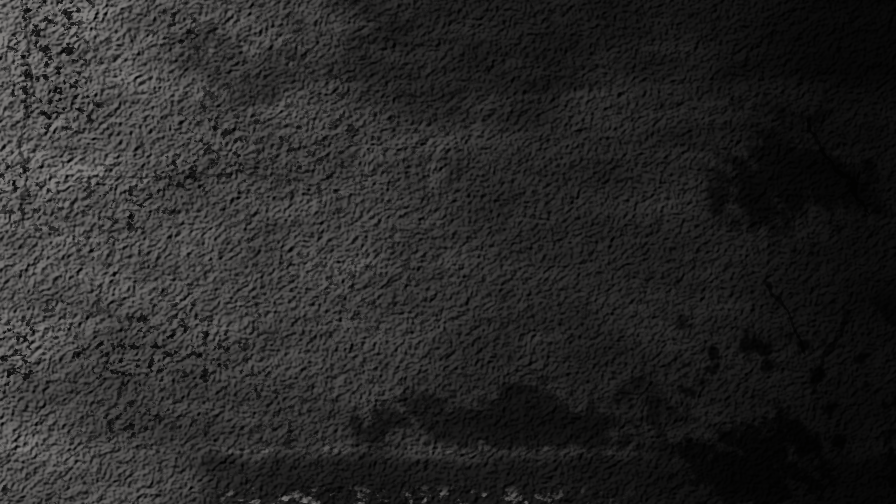
Give the GLSL for this texture, as a WebGL 1 fragment shader.

```glsl
precision highp float;
// Dark rough plaster wall, lit from the left and fading to black on the right.
// Warped gradient noise forms a height field shaded by its slope; broad noise,
// ragged spots and thin segments add stains, pits, cracks and a crumbling rim.
uniform vec2 u_resolution;

vec2 gradientAt(vec2 cell) {
  vec3 h = fract(cell.xyx * vec3(0.1031, 0.1030, 0.0973));
  h += dot(h, h.yzx + 33.33);
  float angle = 6.2832 * fract((h.x + h.y) * h.z);
  return vec2(cos(angle), sin(angle));
}

float noise(vec2 p) {
  vec2 i = floor(p), f = fract(p);
  vec2 w = f * f * f * (f * (f * 6.0 - 15.0) + 10.0);
  vec2 e = vec2(1.0, 0.0);
  float low = mix(dot(gradientAt(i), f), dot(gradientAt(i + e), f - e), w.x);
  float high = mix(dot(gradientAt(i + e.yx), f - e.yx), dot(gradientAt(i + 1.0), f - 1.0), w.x);
  return mix(low, high, w.y);
}

float fbm(vec2 p) {
  float sum = 0.0, gain = 1.0;
  for (int i = 0; i < 4; i++) {
    sum += gain * noise(p);
    p = mat2(1.6, 1.2, -1.2, 1.6) * p + 7.3;
    gain *= 0.55;
  }
  return sum;
}

// Plaster relief: fine grains, slightly diagonal, over coarser lumps
float plaster(vec2 p) {
  p += 0.006 * vec2(noise(p * 22.0), noise(p * 22.0 + 31.0));
  vec2 grain = mat2(0.8, -0.6, 0.6, 0.8) * p;
  float height = 0.6 * noise(p * 36.0);
  height += 0.75 * noise(grain * vec2(66.0, 82.0) + 5.0);
  height += 0.7 * noise(grain * vec2(122.0, 138.0) + 17.0);
  return height;
}

// Soft elliptical spot with a ragged outline
float spot(vec2 p, vec2 center, vec2 radius, float ragged) {
  return 1.0 - smoothstep(0.55, 1.15, length((p - center) / radius) + ragged);
}

float crack(vec2 p, vec2 a, vec2 b, float width) {
  p += 0.02 * vec2(fbm(p * 12.0), fbm(p * 12.0 + 40.0));
  vec2 ab = b - a;
  float t = clamp(dot(p - a, ab) / dot(ab, ab), 0.0, 1.0);
  return 1.0 - smoothstep(width * 0.3, width, length(p - a - ab * t));
}

void main() {
  vec2 p = gl_FragCoord.xy / u_resolution.y;
  vec2 uv = gl_FragCoord.xy / u_resolution;
  float ragged = fbm(p * 9.0) + 0.6 * fbm(p * 32.0 + 9.0);

  // Light falling off from the upper left
  float light = 0.385 * exp(-1.35 * uv.x) * mix(0.8, 1.08, uv.y);
  light *= 1.0 + 0.3 * fbm(p * vec2(2.2, 3.5) + 3.0);
  light *= 1.0 + 0.25 * fbm(p * vec2(7.0, 16.0) + 11.0);

  // Horizontal stains at the top and bottom, blotches on the right
  float streaks = fbm(p * vec2(2.0, 9.0) + 20.0);
  float stain = 0.5 * smoothstep(0.7, 0.95, uv.y + 0.16 * streaks) * smoothstep(0.3, 0.45, uv.x + 0.06 * ragged);
  stain = max(stain, 0.6 * spot(uv, vec2(0.88, 0.65), vec2(0.09, 0.13), 0.7 * ragged));
  stain = max(stain, 0.5 * spot(uv, vec2(0.60, 0.16), vec2(0.16, 0.07), 1.0 * ragged));
  stain = max(stain, 0.7 * spot(uv, vec2(0.84, 0.08), vec2(0.10, 0.10), 0.9 * ragged));
  stain = max(stain, 0.3 * spot(uv, vec2(0.26, 0.87), vec2(0.08, 0.06), 0.9 * ragged));
  float blotches = smoothstep(0.15, 0.42, fbm(p * 11.0 + 50.0));
  stain = max(stain, 0.7 * blotches * smoothstep(0.66, 0.8, uv.x) * smoothstep(0.5, 0.3, uv.y));
  float base = smoothstep(0.11, 0.08, uv.y + 0.02 * ragged) * smoothstep(0.21, 0.24, uv.x);
  stain = max(stain, 0.4 * base);
  light *= 1.0 - stain;
  light *= 1.0 - 0.45 * smoothstep(0.72, 1.0, uv.x);
  light += 0.06 * spot(uv, vec2(0.485, 0.65), vec2(0.014, 0.05), 0.5 * ragged);

  // Slope shading: flat lit faces and deeper shadowed sides
  vec2 towardLight = vec2(-0.0034, 0.0032);
  float relief = plaster(p) - plaster(p + towardLight);
  relief = relief > 0.0 ? relief / (1.0 + 1.1 * relief) : 1.25 * relief;
  float shade = light * max(1.0 + 0.95 * relief, 0.0);

  // Small sharp pits, gathering in patches on the lit side
  float patches = smoothstep(-0.3, 0.4, fbm(p * 5.0 + 60.0)) * smoothstep(0.65, 0.1, uv.x);
  float pits = smoothstep(0.3, 0.48, fbm(p * vec2(48.0, 56.0) + 80.0) + 0.14 * patches);
  shade *= 1.0 - 0.75 * pits * (0.2 + 0.8 * patches);

  // Thin cracks
  float cracks = 0.4 * crack(p, vec2(0.04, 0.55), vec2(0.06, 0.95), 0.004);
  cracks = max(cracks, 0.35 * crack(p, vec2(0.15, 0.64), vec2(0.55, 0.66), 0.004));
  cracks = max(cracks, 0.6 * crack(p, vec2(1.60, 0.76), vec2(1.72, 0.58), 0.005));
  cracks = max(cracks, 0.6 * crack(p, vec2(1.52, 0.43), vec2(1.60, 0.31), 0.006));
  cracks = max(cracks, 0.5 * crack(p, vec2(1.68, 0.38), vec2(1.62, 0.22), 0.006));
  shade *= 1.0 - cracks;

  // Pale crumbs along the lower rim
  float crumbs = smoothstep(0.08, 0.4, fbm(p * vec2(30.0, 42.0) + 90.0));
  float rim = smoothstep(0.045, 0.01, uv.y) + 0.35 * smoothstep(0.015, 0.0, abs(uv.y - 0.105));
  rim *= smoothstep(0.22, 0.28, uv.x) * smoothstep(0.78, 0.5, uv.x);
  shade += 0.24 * crumbs * rim * (1.0 + relief);

  vec3 warmGrey = vec3(1.0, 0.985, 0.975);
  gl_FragColor = vec4(warmGrey * clamp(shade - 0.004, 0.006, 0.5), 1.0);
}
```
